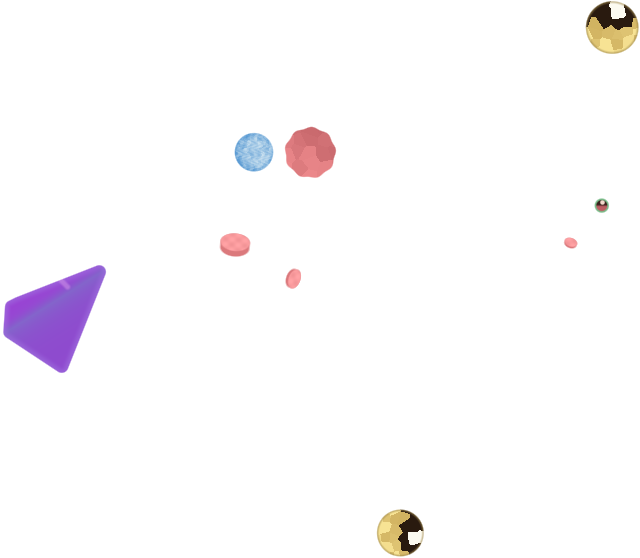
This background is drawn by a Shadertoy shader. Its source:

```glsl
// Faceted gold, red and blue balls, pink discs and a violet gem scattered on white.
#define VIEW_HEIGHT 6.69
#define GOLD_LIGHT vec3(0.97, 0.89, 0.58)
#define GOLD_DEEP vec3(0.82, 0.70, 0.38)
#define GOLD_SHADOW vec3(0.16, 0.10, 0.06)
#define CORAL vec3(0.92, 0.53, 0.54)
#define CORAL_SHADE vec3(0.74, 0.37, 0.39)
#define PINK vec3(0.98, 0.61, 0.62)
#define ICE_BLUE vec3(0.36, 0.61, 0.83)
#define ICE_PALE vec3(0.84, 0.91, 0.95)
#define VIOLET vec3(0.56, 0.29, 0.81)
#define VIOLET_EDGE vec3(0.50, 0.43, 0.79)
#define GEM_ROUNDING 0.08

float hash(vec2 p) {
    return fract(sin(dot(p, vec2(127.1, 311.7))) * 43758.5);
}

// Centre of the nearest cell of a jittered grid
vec2 facetCentre(vec2 q) {
    vec2 nearest = vec2(0.0);
    float best = 9.0;
    for (int j = -1; j <= 1; j++)
    for (int i = -1; i <= 1; i++) {
        vec2 cell = floor(q) + vec2(i, j);
        vec2 site = cell + 0.15 + 0.7 * vec2(hash(cell), hash(cell + 37.0));
        float d = distance(q, site);
        if (d < best) { best = d; nearest = site; }
    }
    return nearest;
}

void paint(inout vec3 col, vec3 ink, float d, float px) {
    col = mix(col, ink, clamp(0.5 - d / px, 0.0, 1.0));
}

// Mirror-like facets: gold below, dark above, with a white reflection
vec3 goldShade(vec2 q) {
    vec2 c = facetCentre(q * 2.4 + 5.0) / 2.4 - 5.0 / 2.4;
    vec3 col = mix(GOLD_DEEP, GOLD_LIGHT, smoothstep(0.0, 0.7, hash(floor(c * 31.0))));
    if (c.y > 0.15) col = GOLD_SHADOW;
    if (distance(c, vec2(0.2, 0.65)) < 0.4) col = vec3(0.99, 0.98, 0.94);
    return mix(col, GOLD_DEEP * 0.75, smoothstep(0.88, 1.0, length(q)) * 0.6);
}

vec3 coralShade(vec2 q) {
    vec2 c = facetCentre(q * 1.9 + 3.5) / 1.9 - 3.5 / 1.9;
    float shade = 0.3 + 0.35 * dot(c, vec2(0.5, 0.7)) + 0.45 * (hash(floor(c * 29.0)) - 0.4);
    return mix(CORAL, CORAL_SHADE, clamp(shade, 0.0, 1.0));
}

// Crystalline blue grain, paler towards the middle
vec3 iceShade(vec2 q) {
    float grain = hash(floor(facetCentre(q * 5.0 + 20.0) * 23.0));
    float veins = 0.5 + 0.5 * sin(17.0 * q.x + 3.0 * sin(11.0 * q.y)) * sin(15.0 * q.y + 2.0 * q.x);
    float pale = 0.3 + 0.35 * grain + 0.3 * veins + 0.15 * q.x;
    return mix(ICE_BLUE, ICE_PALE, clamp(pale - 0.5 * pow(length(q), 4.0), 0.0, 1.0));
}

vec3 beadShade(vec2 q) {
    vec3 col = mix(CORAL_SHADE, vec3(0.22, 0.12, 0.10), smoothstep(-0.2, 0.2, q.y));
    col = mix(col, vec3(0.95, 0.85, 0.80), smoothstep(0.45, 0.2, length(q - vec2(0.1, 0.45))));
    return mix(col, vec3(0.48, 0.74, 0.54), smoothstep(0.65, 0.9, length(q)));
}

float ellipseDistance(vec2 q, vec2 r) {
    return (length(q / r) - 1.0) * min(r.x, r.y);
}

// Elliptic face with its side swept along the minor axis
void disc(inout vec3 col, vec2 p, vec2 r, float angle, float depth, float px) {
    float c = cos(angle), s = sin(angle);
    vec2 q = vec2(c * p.x + s * p.y, c * p.y - s * p.x);
    vec2 swept = vec2(q.x, q.y - clamp(q.y, -depth, 0.0));
    paint(col, mix(CORAL, CORAL_SHADE, 0.35), ellipseDistance(swept, r), px);
    paint(col, PINK - 0.03 * sin(q.x * 40.0) * sin(q.y * 50.0), ellipseDistance(q, r), px);
}

float segmentDistance(vec2 p, vec2 a, vec2 b) {
    vec2 e = b - a;
    return length(p - a - e * clamp(dot(p - a, e) / dot(e, e), 0.0, 1.0));
}

// Rounded convex outline, corners in clockwise order
float gemDistance(vec2 p) {
    vec2 v[5] = vec2[5](vec2(1.19, 3.43), vec2(0.74, 2.30), vec2(0.12, 2.71),
                        vec2(0.14, 3.01), vec2(0.22, 3.05));
    float edge = 9.0, side = -9.0;
    for (int i = 0; i < 5; i++) {
        vec2 a = v[i], b = v[(i + 1) % 5], e = b - a;
        edge = min(edge, segmentDistance(p, a, b));
        side = max(side, dot(p - a, vec2(-e.y, e.x)));
    }
    return edge * sign(side) - GEM_ROUNDING;
}

vec3 gemShade(vec2 p, float d) {
    vec2 a = vec2(0.06, 2.70), along = normalize(vec2(1.20, 3.42) - a);
    float ridge = dot(p - a, vec2(-along.y, along.x));
    vec3 col = mix(VIOLET, vec3(0.60, 0.26, 0.83), smoothstep(0.0, 0.12, ridge));
    float glow = ridge > 0.0 ? exp(-ridge * 14.0) : exp(ridge * 6.0);
    col = mix(col, VIOLET_EDGE, 0.75 * glow);
    col = mix(col, vec3(0.62, 0.43, 0.87), 0.6 * smoothstep(-0.09, 0.0, d));
    float glint = segmentDistance(p, vec2(0.72, 3.34), vec2(0.81, 3.25));
    return mix(col, vec3(0.76, 0.52, 0.89), 0.7 * smoothstep(0.05, 0.01, glint));
}

void mainImage(out vec4 fragColor, in vec2 fragCoord) {
    float px = 1.3 * VIEW_HEIGHT / iResolution.y;
    vec2 p = fragCoord / iResolution.y * VIEW_HEIGHT;
    vec3 col = vec3(1.0);

    // Gold balls, the lower one a quarter turn clockwise
    vec2 q = (p - vec2(7.34, 6.36)) / 0.315;
    paint(col, goldShade(q), (length(q) - 1.0) * 0.315, px);
    q = (p - vec2(4.80, 0.30)) / 0.28;
    paint(col, goldShade(vec2(-q.y, q.x)), (length(q) - 1.0) * 0.28, px);

    // Blue ball, knobbly coral ball and small bead
    q = (p - vec2(3.045, 4.865)) / 0.23;
    paint(col, iceShade(q), (length(q) - 1.0) * 0.23, px);
    q = (p - vec2(3.72, 4.86)) / 0.30;
    float knobs = 0.03 * sin(9.0 * atan(q.y, q.x) + 0.6);
    paint(col, coralShade(q), (length(q) - 1.0 - knobs) * 0.30, px);
    q = (p - vec2(7.215, 4.225)) / 0.085;
    paint(col, beadShade(q), (length(q) - 1.0) * 0.085, px);

    // Discs
    disc(col, p - vec2(2.82, 3.785), vec2(0.175, 0.105), -0.08, 0.065, px);
    disc(col, p - vec2(3.53, 3.345), vec2(0.115, 0.07), -1.92, 0.03, px);
    disc(col, p - vec2(6.845, 3.785), vec2(0.075, 0.05), -0.35, 0.02, px);

    // Violet gem
    float gem = gemDistance(p);
    paint(col, gemShade(p, gem), gem, px);
    fragColor = vec4(col, 1.0);
}
```
